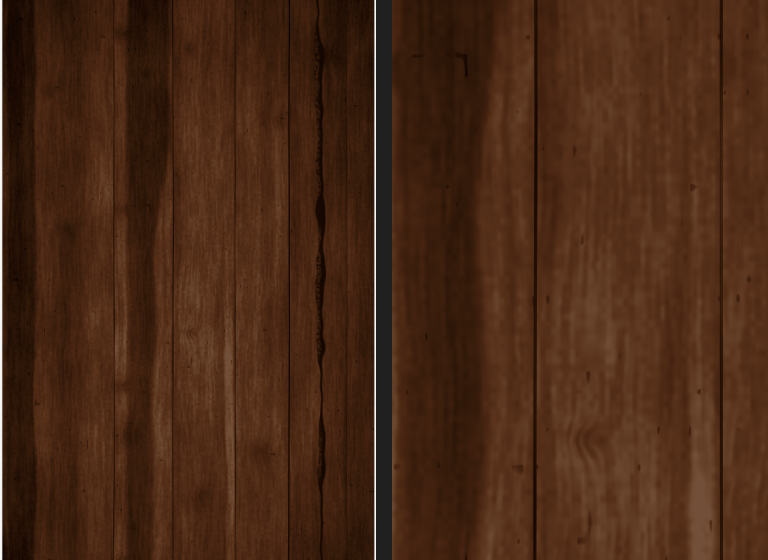
Left: the whole. Right: its middle third, enlarged.
Reproduce this texture procedurally as a WebGL 2 fragment shader.

```glsl
#version 300 es
precision highp float;
// Dark walnut boards with seams, knots, sapwood streaks and one long rough crack.
uniform vec2 u_resolution;
out vec4 outColor;

#define BASE_TONE 2.8
#define VIGNETTE vec2(5.4, 3.3)
#define GRAIN 1.2
#define PORES 0.7
#define BLOTCH 1.7
#define SEAM_HALF 0.0014
#define KNOT_ROWS 3.0
#define KNOT_DEPTH 1.0
#define CRACK_X 0.849
#define MARGIN vec2(0.006, 0.9955)
#define PAPER vec3(0.97, 0.97, 0.96)

const float seamX[5] = float[](0.303, 0.460, 0.625, 0.769, 0.922);
const float seamInk[5] = float[](0.75, 0.85, 0.7, 1.0, 0.35);
const vec3 wood[6] = vec3[](vec3(0.04, 0.015, 0.005), vec3(0.11, 0.04, 0.01),
    vec3(0.18, 0.09, 0.03), vec3(0.26, 0.13, 0.06),
    vec3(0.34, 0.19, 0.10), vec3(0.45, 0.31, 0.22));

float hash(vec2 p) {
    vec3 q = fract(p.xyx * 0.1031);
    q += dot(q, q.yzx + 33.33);
    return fract((q.x + q.y) * q.z);
}

float noise(vec2 p) {
    vec2 i = floor(p), f = fract(p);
    f = f * f * (3.0 - 2.0 * f);
    return mix(mix(hash(i), hash(i + vec2(1, 0)), f.x),
               mix(hash(i + vec2(0, 1)), hash(i + vec2(1, 1)), f.x), f.y);
}

float fbm(vec2 p) {
    float sum = 0.0, amp = 0.5;
    for (int i = 0; i < 4; i++) {
        sum += amp * noise(p);
        p = p * 2.03 + 17.0;
        amp *= 0.5;
    }
    return sum;
}

// Soft band from a to b with edge softness s
float band(float x, float a, float b, float s) {
    return smoothstep(a - s, a + s, x) * (1.0 - smoothstep(b - s, b + s, x));
}

// Soft oval blot
float blot(vec2 d, vec2 size) {
    d /= size;
    return exp(-dot(d, d));
}

// Knots scattered by hash within a board, plus a regular row beside the first seam
float knots(vec2 p, float board, float left, float right) {
    float sum = 0.0, row = floor(p.y * KNOT_ROWS);
    for (float j = -1.0; j <= 1.0; j++) {
        vec2 cell = vec2(board * 7.0 + 3.0, row + j + 11.0);
        vec2 c = vec2(mix(left, right, 0.25 + 0.5 * hash(cell)),
                      (row + j + 0.2 + 0.6 * hash(cell + 40.0)) / KNOT_ROWS);
        float size = mix(0.012, 0.03, hash(cell + 80.0));
        sum += step(0.45, hash(cell + 120.0)) * blot(p - c, size * vec2(1.3, 0.75));
    }
    float y = (fract((p.y - 0.31) / 0.315 + 0.5) - 0.5) * 0.315;
    return sum + 1.2 * blot(vec2(p.x - 0.318, y), vec2(0.018, 0.014));
}

// Broad colour streaks that run along the boards
float streaks(float x, float y) {
    float heart = mix(0.405, 0.452, smoothstep(0.5, 0.8, y));
    float t = -0.9 * band(x, 0.022, 0.092, 0.005);
    t += 0.5 * band(x, 0.095, 0.135, 0.007) - 0.3 * band(x, 0.165, 0.20, 0.012);
    t += 0.4 * band(x, 0.23, 0.30, 0.02) + 0.65 * band(x, 0.304, 0.338, 0.005);
    t -= mix(0.45, 1.15, smoothstep(0.4, 0.75, y)) * band(x, 0.344, heart, 0.006);
    t += 0.5 * band(x, heart + 0.004, 0.459, 0.006) * (1.0 - smoothstep(0.65, 0.85, y));
    t += 0.5 * band(x, 0.412, 0.433, 0.005) * band(y, 0.2, 0.62, 0.12);
    t += 1.2 * band(x, 0.600, 0.622, 0.005) * (1.0 - smoothstep(0.38, 0.68, y));
    return t + 0.2 * band(x, 0.47, 0.76, 0.02) - 0.2 * smoothstep(0.91, 0.97, x);
}

void main() {
    vec2 uv = gl_FragCoord.xy / u_resolution;
    float px = 1.0 / u_resolution.x;

    // Board lookup and seam darkness
    float board = 0.0, left = 0.0, right = 1.0, seam = 0.0;
    for (int i = 0; i < 5; i++) {
        float d = uv.x - seamX[i] - 0.002 * (noise(vec2(uv.y * 5.0, float(i) * 9.0)) - 0.5);
        if (d > 0.0) { board += 1.0; left = seamX[i]; }
        else right = min(right, seamX[i]);
        float wear = 0.45 + 0.55 * noise(vec2(uv.y * 14.0, float(i) * 5.0));
        wear = mix(wear, 1.0, smoothstep(0.8, 1.0, seamInk[i]));
        float line = 1.0 - smoothstep(SEAM_HALF - 0.6 * px, SEAM_HALF + 0.6 * px, abs(d));
        seam = max(seam, seamInk[i] * wear * line);
    }

    // Grain bent by slow waves and by knots
    float knot = knots(uv, board, left, right);
    float bend = fbm(vec2(uv.x * 9.0 + board * 5.0, uv.y * 7.0)) - 0.47;
    float x = uv.x + 0.02 * bend + 0.01 * knot;
    vec2 g = vec2(x + board * 3.7, uv.y);
    vec2 off = uv - vec2(0.54, 0.42);
    float tone = BASE_TONE - dot(off * off, VIGNETTE) + streaks(x, uv.y);
    tone += 0.6 * (noise(g * vec2(24.0, 1.6)) - 0.5);
    tone += GRAIN * (fbm(g * vec2(55.0, 2.5)) - 0.47);
    tone += BLOTCH * (fbm(g * vec2(8.0, 9.0)) - 0.47);
    tone += PORES * (noise(g * vec2(230.0, 35.0)) - 0.5) + 0.45 * (noise(g * vec2(190.0, 230.0)) - 0.5);
    tone -= KNOT_DEPTH * knot * (0.5 + 0.5 * fbm(g * vec2(60.0, 50.0)));
    tone -= 1.2 * smoothstep(0.94, 0.99, noise(g * vec2(110.0, 90.0) + 50.0));

    // Crack: thin split that opens into crumbly stretches
    float open = max(band(uv.y, 0.36, 0.94, 0.03), band(uv.y, 0.14, 0.24, 0.03));
    float center = CRACK_X + 0.012 * (noise(vec2(uv.y * 7.0, 2.0)) - 0.5)
                 + 0.005 * (noise(vec2(uv.y * 45.0, 6.0)) - 0.5);
    float reach = 0.0024 + open * (0.003 + 0.008 * noise(vec2(uv.y * 32.0, 4.0)));
    float away = abs(uv.x - center);
    float crack = 1.0 - smoothstep(reach - px, reach + px, away);
    float crumb = open * noise(uv * vec2(210.0, 300.0));
    crumb *= (1.0 - 0.9 * band(uv.y, 0.59, 0.65, 0.01)) * smoothstep(-0.004, 0.004, center - uv.x);
    tone -= 0.35 * open * exp(-away * 90.0);
    tone = mix(tone, -0.7 + 2.8 * crumb, crack * 0.9);

    // Tone to wood colour, then the pale side margins
    tone = clamp(mix(tone + 1.0, 0.0, seam), 0.0, 4.99);
    int k = int(tone);
    vec3 color = mix(wood[k], wood[k + 1], fract(tone));
    float inside = smoothstep(MARGIN.x - px, MARGIN.x + px, uv.x)
                 * (1.0 - smoothstep(MARGIN.y - px, MARGIN.y + px, uv.x));
    outColor = vec4(mix(PAPER, color, inside), 1.0);
}
```
